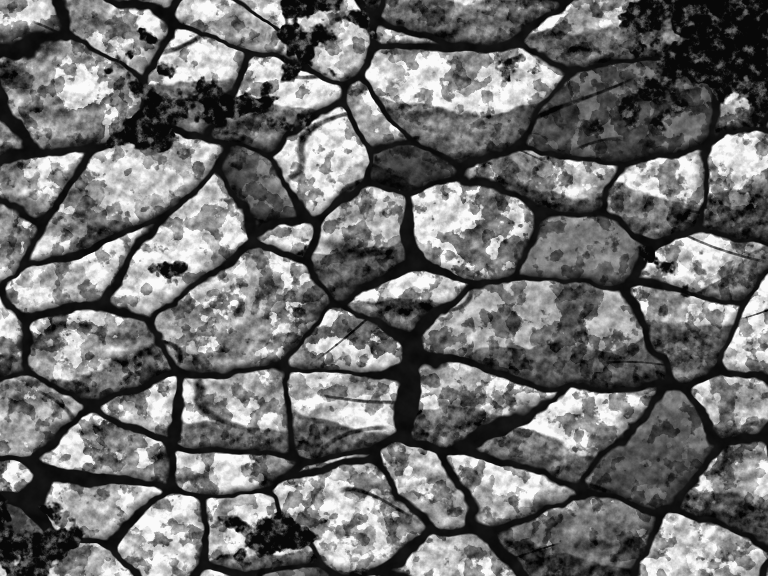
A WebGL 2 fragment shader for this texture:

```glsl
#version 300 es
precision highp float;

uniform vec2 u_resolution;
out vec4 fragColor;

const vec2 STONES = vec2(5.3, 7.7);      // stones per canvas height
const float JITTER = 0.85;
const float SIZE_SPREAD = 0.5;
const float CORNER_SHARPNESS = 38.0;
const float EDGE_SOFTNESS = 0.03;
const float BEVEL = 0.17;
const float LICHEN_LEVEL = 0.49;
const float MOSS_LEVEL = 0.655;
const float RELIEF = 0.75;
const vec2 LIGHT = vec2(-0.35, 0.94);

float hash(vec2 p) {
    vec3 q = fract(p.xyx * 0.1031);
    q += dot(q, q.yzx + 33.33);
    return fract((q.x + q.y) * q.z);
}

vec2 hash2(vec2 p) {
    return vec2(hash(p + 11.3), hash(p + 47.7));
}

float noise(vec2 p) {
    vec2 i = floor(p), f = fract(p);
    f = f * f * (3.0 - 2.0 * f);
    return mix(mix(hash(i), hash(i + vec2(1, 0)), f.x),
               mix(hash(i + vec2(0, 1)), hash(i + vec2(1, 1)), f.x), f.y);
}

float fbm(vec2 p) {
    float sum = 0.0, amp = 0.53;
    for (int i = 0; i < 4; i++) {
        sum += amp * noise(p);
        p = mat2(1.6, 1.2, -1.2, 1.6) * p + 19.1;
        amp *= 0.5;
    }
    return sum;
}

vec2 stoneCentre(vec2 cell) {
    float stagger = 0.5 * mod(cell.y, 2.0);
    return cell + 0.5 + vec2(stagger, 0.0) + JITTER * (hash2(cell) - 0.5);
}

float stoneWeight(vec2 cell) {
    return SIZE_SPREAD * hash(cell + 83.1);
}

// Weighted Voronoi: rounded distance to the joint, outward direction, stone id
float stones(vec2 q, out vec2 outward, out vec2 id) {
    vec2 base = floor(q);
    float best = 1e5;
    for (int y = -2; y <= 2; y++)
    for (int x = -2; x <= 2; x++) {
        vec2 cell = base + vec2(x, y);
        vec2 d = stoneCentre(cell) - q;
        float power = dot(d, d) - stoneWeight(cell);
        if (power < best) { best = power; id = cell; }
    }
    vec2 centre = stoneCentre(id);
    float total = 1e-12;
    outward = vec2(0.0);
    for (int y = -2; y <= 2; y++)
    for (int x = -2; x <= 2; x++) {
        vec2 cell = base + vec2(x, y);
        if (distance(cell, id) < 0.5) continue;
        vec2 other = stoneCentre(cell);
        vec2 d = other - q;
        float span = length(other - centre);
        float edge = (dot(d, d) - stoneWeight(cell) - best) / (2.0 * span);
        float w = exp(-CORNER_SHARPNESS * edge);
        total += w;
        outward += w * (other - centre) / span;
    }
    outward /= total;
    return -log(total) / CORNER_SHARPNESS;
}

void main() {
    vec2 p = gl_FragCoord.xy / u_resolution.y;

    // Tilted courses with chipped outlines
    vec2 tilt = vec2(noise(p * 2.6 + 3.0), noise(p * 2.6 + 41.0)) - 0.5;
    vec2 chip = vec2(fbm(p * 15.0), fbm(p * 15.0 + 27.0)) - 0.5;
    vec2 q = p * STONES + 0.9 * tilt + 0.26 * chip;
    vec2 outward, id;
    float edge = stones(q, outward, id);

    // Each stone has its own grain direction and surface
    float angle = 1.4 * (hash(id + 5.0) - 0.5);
    vec2 s = mat2(cos(angle), sin(angle), -sin(angle), cos(angle)) * p + 31.0 * hash2(id + 9.0);
    float tone = mix(0.46, 0.7, hash(id + 2.0));
    tone += 0.6 * (fbm(s * 9.0) - 0.5) + 0.35 * (fbm(s * vec2(10.0, 48.0)) - 0.5);

    // Pale lichen blotches, then dark stains and cracks
    float cover = fbm(s * 17.0 + 7.0) + 0.4 * (fbm(s * 62.0) - 0.5);
    float level = LICHEN_LEVEL + 0.16 * (hash(id + 14.0) - 0.5);
    float lichen = smoothstep(level - 0.01, level + 0.04, cover);
    tone = mix(tone, 0.89 + 0.25 * (fbm(s * 55.0) - 0.5), 0.9 * lichen);
    float stain = smoothstep(0.54, 0.62, fbm(s * 42.0 + 60.0));
    tone *= 1.0 - 0.42 * stain;
    float crack = 1.0 - smoothstep(0.006, 0.03, abs(noise(s * vec2(4.0, 11.0)) - 0.5));
    tone *= 1.0 - 0.65 * crack * smoothstep(0.56, 0.66, noise(s * 7.0 + 15.0));

    // Lower facet of some stones turns away from the light
    float slope = 1.2 * (hash(id + 33.0) - 0.5);
    float below = dot(q - stoneCentre(id), vec2(slope, -1.0)) - 0.12 + 0.3 * chip.x;
    tone *= 1.0 - 0.5 * smoothstep(0.0, 0.05, below) * step(0.5, hash(id + 37.0));

    // Light from above: rough relief, bright upper rims, dark undersides
    vec2 rough = p * 44.0;
    tone += RELIEF * (fbm(rough) - fbm(rough + 0.4 * LIGHT));
    tone += 0.26 * (fbm(p * 150.0) - 0.5);
    float rim = 1.0 - smoothstep(0.0, BEVEL, edge);
    float facing = dot(outward, LIGHT);
    tone *= 1.0 + rim * (facing > 0.0 ? 0.15 : 0.8) * facing;
    tone *= mix(0.5, 1.06, smoothstep(0.06, 0.2, hash(id + 21.0)));

    // Open joints of uneven width
    float opening = noise(p * 7.0 + 70.0);
    float gap = 0.012 + 0.1 * opening * opening * opening;
    float joint = 0.02 + 0.08 * fbm(p * 50.0);
    tone = mix(joint, tone, smoothstep(gap, gap + EDGE_SOFTNESS, edge));

    // Dark crumbly moss
    float moss = fbm(p * 3.4 + 12.0) + 0.25 * (fbm(p * 32.0) - 0.5);
    float tuft = smoothstep(0.45, 0.85, fbm(p * 95.0));
    float mossTone = 0.03 + 0.4 * tuft;
    tone = mix(tone, mossTone, smoothstep(MOSS_LEVEL, MOSS_LEVEL + 0.03, moss));

    fragColor = vec4(vec3(clamp(tone, 0.02, 0.98)), 1.0);
}
```
